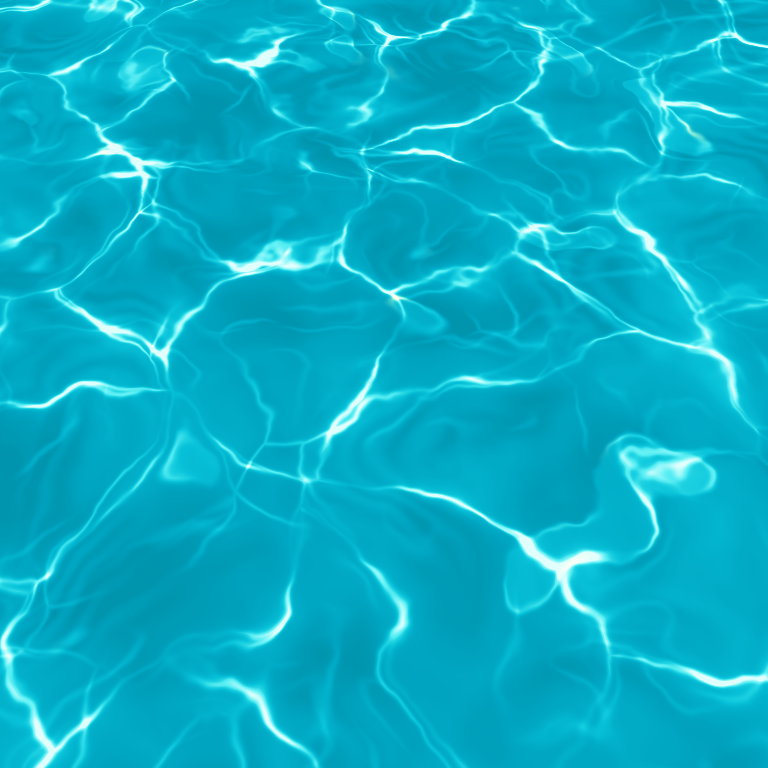
Reproduce this texture procedurally as a Shadertoy shader.

```glsl
const float HORIZON = 1.9;         // height where the water plane vanishes
const float FLATTEN = 1.8;         // depth stretch of the water plane
const float CELL_SCALE = 5.7;      // caustic cells per unit of the plane
const float LINE_WIDTH = 0.021;    // half width of a light filament
const float BASE_LEVEL = 0.54;     // ramp position of calm water
const float BASE_SWING = 1.25;     // slow variation of calm water
const float PATCH_SWING = 0.8;     // variation within a cell
const float FILAMENT_GAIN = 4.2;
const float KNOT_GAIN = 1.6;
const float HALO_GAIN = 1.35;
const float TWIN_GAIN = 3.0;
const float SHEET_GAIN = 2.0;
const float FINE_GAIN = 2.6;
const float RIPPLE_GAIN = 0.36;
const float WISP_GAIN = 1.5;
const float GLARE_START = 4.8;     // light above this is compressed
const vec3 WARM_FRINGE = vec3(0.28, 0.03, -0.08);
const vec3 WATER_RAMP[7] = vec3[7](
    vec3(0.00, 0.58, 0.68), vec3(0.00, 0.65, 0.76), vec3(0.01, 0.70, 0.80),
    vec3(0.03, 0.76, 0.85), vec3(0.13, 0.83, 0.89), vec3(0.37, 0.94, 0.96),
    vec3(0.88, 1.00, 0.99));

vec2 hash2(vec2 p) {
    vec3 h = fract(p.xyx * vec3(0.1031, 0.1030, 0.0973));
    h += dot(h, h.yzx + 33.33);
    return fract((h.xx + h.yz) * h.zy);
}

float cornerSlope(vec2 cell, vec2 offset) {
    float angle = 6.2832 * hash2(cell).x;
    return dot(vec2(cos(angle), sin(angle)), offset);
}

// Gradient noise, roughly -1 to 1
float noise(vec2 p) {
    vec2 i = floor(p), f = p - i;
    vec2 u = f * f * f * (f * (f * 6.0 - 15.0) + 10.0);
    vec2 e = vec2(0.0, 1.0);
    float low = mix(cornerSlope(i, f), cornerSlope(i + e.yx, f - e.yx), u.x);
    float high = mix(cornerSlope(i + e, f - e), cornerSlope(i + e.yy, f - e.yy), u.x);
    return 1.4 * mix(low, high, u.y);
}

vec2 noise2(vec2 p) {
    return vec2(noise(p), noise(p + vec2(37.2, 11.7)));
}

// Distances to the nearest and second nearest cell borders
vec2 cellBorders(vec2 p) {
    vec2 cell = floor(p), f = p - cell, nearest = vec2(0.0), nearestId = vec2(0.0);
    float best = 8.0;
    for (int k = 0; k < 9; k++) {
        vec2 id = vec2(k % 3 - 1, k / 3 - 1);
        vec2 r = id + hash2(cell + id) - f;
        if (dot(r, r) < best) { best = dot(r, r); nearest = r; nearestId = id; }
    }
    vec2 borders = vec2(8.0);
    for (int k = 0; k < 25; k++) {
        vec2 id = nearestId + vec2(k % 5 - 2, k / 5 - 2);
        if (id == nearestId) continue;
        vec2 r = id + hash2(cell + id) - f;
        float d = dot(0.5 * (r + nearest), normalize(r - nearest));
        borders = d < borders.x ? vec2(d, borders.x) : vec2(borders.x, min(borders.y, d));
    }
    return borders;
}

float ridge(float d, float width) {
    return exp(-d * d / (width * width));
}

void mainImage(out vec4 fragColor, in vec2 fragCoord) {
    vec2 uv = fragCoord / iResolution.y;

    // Tilted water plane and its pixel footprint
    float depth = 1.0 / (HORIZON - uv.y);
    vec2 p = CELL_SCALE * depth * vec2(uv.x - 0.5, FLATTEN) + vec2(3.3, 8.1);
    float pixel = 0.4 * CELL_SCALE * FLATTEN * depth * depth / iResolution.y;

    // Wavy refraction
    vec2 q = p + 0.36 * noise2(p * 0.9) + 0.13 * noise2(p * 2.3 + 9.0);
    q += 0.035 * noise2(p * 5.5 + 4.0) + 0.012 * noise2(p * 13.0);
    vec2 twin = q + 0.18 * noise2(p * 1.2 + 21.0);

    // Calm water with faint contour ripples
    float light = BASE_LEVEL + BASE_SWING * noise(p * 0.7 + 50.0);
    light += PATCH_SWING * noise(q * 1.9) + 0.35 * noise(q * 4.2 + 15.0);
    float rippleMask = smoothstep(-0.2, 0.4, noise(p * 0.9 + 70.0));
    light += RIPPLE_GAIN * rippleMask * sin(30.0 * noise(q * 0.9 + 31.0));
    light = max(light, 0.1 * light);

    // Main filaments with fibres, halos and bright knots
    vec2 border = cellBorders(q);
    float strength = mix(0.2, 1.0, smoothstep(-0.4, 0.4, noise(p * 1.5 + 13.0)));
    float fibre = 0.9 + 0.5 * noise(p * 7.0 + 40.0);
    float core = ridge(border.x, LINE_WIDTH * (0.6 + 0.5 * strength) + pixel);
    float knot = ridge(border.y, 0.07) * strength;
    light += FILAMENT_GAIN * core * strength * fibre + KNOT_GAIN * knot * fibre;
    light += HALO_GAIN * strength * exp(-border.x / 0.10);

    // Thin companion filaments and the sheets beside them
    vec2 twinBorder = cellBorders(twin);
    float twinStrength = smoothstep(-0.4, 0.5, noise(p * 1.4 + 90.0));
    light += TWIN_GAIN * twinStrength * ridge(twinBorder.x, 0.65 * LINE_WIDTH + pixel);
    float sheet = smoothstep(0.0, 0.5, noise(p * 1.1 + 120.0));
    light += SHEET_GAIN * sheet * exp(-twinBorder.x / 0.16) * (0.8 + 0.8 * noise(q * 5.0));

    // Finer, broken net
    float fineBorder = cellBorders(q * vec2(1.9, 1.5) + 0.3 * noise2(p * 2.0 + 33.0)).x;
    float fineStrength = smoothstep(0.0, 0.6, noise(p * 1.3 + 240.0));
    light += FINE_GAIN * fineStrength * ridge(fineBorder, 0.032 + 1.5 * pixel);

    // Small lens patches with lit rims
    float lens = noise(q * 1.6 + 63.0) - 0.46;
    float rim = ridge(lens, 0.035 + pixel) * smoothstep(-0.4, 0.5, noise(p * 3.0 + 7.0));
    light += 1.5 * smoothstep(-0.02, 0.05, lens) + 3.0 * rim;

    // Soft wisps in two sizes
    float wisp = ridge(noise(q * 1.3 + 150.0), 0.045 + pixel);
    light += WISP_GAIN * wisp * smoothstep(-0.1, 0.5, noise(p * 1.7 + 180.0));
    float fineWisp = ridge(noise(q * 2.4 + 270.0), 0.07 + 2.0 * pixel);
    light += 1.1 * fineWisp * smoothstep(-0.1, 0.5, noise(p * 1.5 + 300.0));

    // Long slanted streaks far away
    vec2 streakUv = vec2(uv.x * 2.0, (uv.y - 0.15 * uv.x) * 13.0);
    float streak = ridge(noise(streakUv + 0.3 * noise2(p)), 0.07);
    light += 1.8 * streak * smoothstep(0.7, 0.95, uv.y) * smoothstep(-0.2, 0.4, noise(uv * 5.0));

    // Colour ramp, soft glare and slight dispersion
    light = min(light, GLARE_START + 0.5 * (light - GLARE_START));
    vec3 color = WATER_RAMP[0];
    for (int i = 1; i < 7; i++)
        color = mix(color, WATER_RAMP[i], clamp(light - float(i - 1), 0.0, 1.0));
    color += WARM_FRINGE * rim * smoothstep(0.0, 0.5, noise(p * 2.0 + 200.0));
    fragColor = vec4(clamp(color, 0.0, 1.0), 1.0);
}
```
